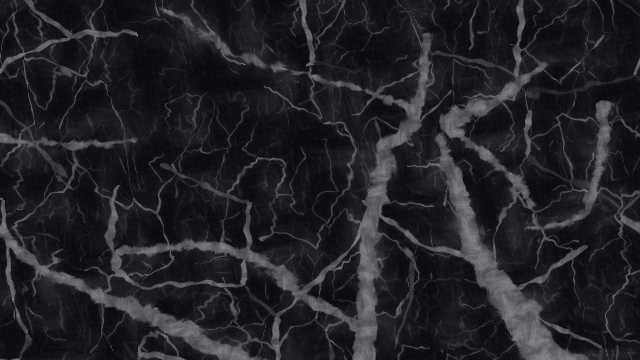
This texture is drawn by a WebGL 1 fragment shader. Its source:

```glsl
precision highp float;
uniform vec2 u_resolution;

const vec3 STONE = vec3(0.07, 0.06, 0.08);
const vec3 CALCITE = vec3(0.47, 0.47, 0.49);
const vec2 BRANCH_SCALE = vec2(3.1, 3.6);
const vec2 FINE_SCALE = vec2(7.5, 5.5);
const vec2 HAIR_SCALE = vec2(16.0, 10.0);
const vec2 DUST_SCALE = vec2(29.0, 19.0);
const float BRANCH_WIDTH = 0.0075;
const float FINE_WIDTH = 0.0032;
const float HAIR_WIDTH = 0.0019;
const float HALO_REACH = 0.008;
const float HALO_LEVEL = 0.16;
const float TRUNK_SOFTNESS = 0.005;
const mat2 TURN = mat2(0.8, 0.6, -0.6, 0.8);

vec2 hash2(vec2 p) {
  vec2 k = vec2(dot(p, vec2(127.1, 311.7)), dot(p, vec2(269.5, 183.3)));
  return fract(sin(k) * 43758.545);
}

// Layered sines: a cloudy value around 0.5
float cloud(vec2 p) {
  float sum = 0.0, amp = 0.5;
  for (int i = 0; i < 5; i++) {
    p = TURN * p * 1.7 + 1.3;
    p += 0.7 * sin(p.yx);
    sum += amp * sin(p.x) * cos(p.y);
    amp *= 0.62;
  }
  return clamp(0.5 + 0.8 * sum, 0.0, 1.0);
}

// Layered sines: a crinkled displacement
vec2 crinkle(vec2 p, float freq, float amp) {
  vec2 shift = vec2(0.0);
  for (int i = 0; i < 5; i++) {
    p = TURN * p + 0.37;
    shift += amp * sin(freq * (p.yx + 1.5 * shift) + vec2(1.7, 4.1));
    freq *= 1.9;
    amp *= 0.55;
  }
  return shift;
}

// Cellular noise: distance to the nearest cell border and its random rank
vec2 cellBorder(vec2 p, vec2 scale) {
  vec2 q = p * scale + scale.yx;
  vec2 cell = floor(q), f = q - cell;
  vec2 near1 = vec2(8.0), near2 = vec2(8.0), id1 = cell, id2 = cell;
  for (int j = -1; j <= 1; j++) {
    for (int i = -1; i <= 1; i++) {
      vec2 o = vec2(float(i), float(j));
      vec2 r = o + hash2(cell + o) - f;
      float d = dot(r, r);
      if (d < dot(near1, near1)) {
        near2 = near1; id2 = id1;
        near1 = r; id1 = cell + o;
      } else if (d < dot(near2, near2)) {
        near2 = r; id2 = cell + o;
      }
    }
  }
  vec2 n = normalize(near2 - near1);
  float d = dot(0.5 * (near1 + near2), n) / length(n * scale);
  return vec2(d, hash2(id1 + id2 + 0.5).x);
}

// Broken network of cracks; keep is the share of borders shown
float cracks(vec2 p, vec2 scale, float width, float keep) {
  vec2 border = cellBorder(p, scale);
  float strength = smoothstep(1.0 - keep, 1.25 - keep, border.y);
  float w = width * (0.3 + 0.7 * border.y) * (0.4 + 1.3 * cloud(p * 20.0));
  float soft = 0.0013 + 0.5 / u_resolution.y;
  float line = 1.0 - smoothstep(w - soft, w + soft, border.x);
  return strength * max(line, HALO_LEVEL * exp(-border.x / HALO_REACH));
}

// Signed distance to a bent vein whose half width tapers from w.x to w.y
float vein(vec2 p, vec2 a, vec2 b, float bend, vec2 w) {
  vec2 ab = b - a, pa = p - a;
  float h = clamp(dot(pa, ab) / dot(ab, ab), 0.0, 1.0);
  vec2 side = normalize(vec2(-ab.y, ab.x)) * bend * 4.0 * h * (1.0 - h);
  return length(pa - ab * h - side) - mix(w.x, w.y, h);
}

// Main veins
float trunks(vec2 p) {
  float d = vein(p, vec2(-0.02, 0.37), vec2(0.75, -0.02), -0.03, vec2(0.010, 0.024));
  d = min(d, vein(p, vec2(0.33, 0.31), vec2(0.99, 0.09), 0.075, vec2(0.014, 0.016)));
  d = min(d, vein(p, vec2(0.99, -0.03), vec2(1.06, 0.60), -0.015, vec2(0.036, 0.018)));
  d = min(d, vein(p, vec2(1.06, 0.60), vec2(1.20, 0.90), -0.03, vec2(0.015, 0.014)));
  d = min(d, vein(p, vec2(1.60, -0.03), vec2(1.21, 0.64), 0.07, vec2(0.052, 0.016)));
  d = min(d, vein(p, vec2(1.53, 0.83), vec2(1.24, 0.68), 0.01, vec2(0.007, 0.024)));
  d = min(d, vein(p, vec2(0.45, 0.97), vec2(1.13, 0.69), -0.02, vec2(0.005, 0.007)));
  d = min(d, vein(p, vec2(1.68, 0.69), vec2(1.45, 0.35), 0.11, vec2(0.020, 0.006)));
  d = min(d, vein(p, vec2(-0.02, 0.61), vec2(0.36, 0.61), -0.01, vec2(0.011, 0.003)));
  return min(d, vein(p, vec2(1.25, 0.66), vec2(1.46, 0.42), 0.02, vec2(0.014, 0.005)));
}

void main() {
  vec2 p = gl_FragCoord.xy / u_resolution.y;
  float mottle = cloud(p * 12.0), grain = cloud(p * 150.0);

  // Dark ground
  float tone = -0.04 + 0.16 * mottle * mottle + 0.06 * (grain - 0.5);

  // Crack networks, from coarse to faint
  vec2 bent = p + crinkle(p, 8.0, 0.022);
  vec2 frayed = p + crinkle(p + 3.1, 15.0, 0.020);
  float patches = smoothstep(0.2, 0.6, cloud(p * 7.0 + 5.0));
  float veins = 0.72 * cracks(bent, BRANCH_SCALE, BRANCH_WIDTH, 0.6);
  veins = max(veins, 0.62 * cracks(frayed, FINE_SCALE, FINE_WIDTH, 0.65));
  veins = max(veins, 0.52 * patches * cracks(frayed, HAIR_SCALE, HAIR_WIDTH, 0.65));
  veins = max(veins, 0.28 * mottle * cracks(frayed, DUST_SCALE, HAIR_WIDTH, 0.6));
  tone += veins * (0.7 + 0.6 * cloud(p * 40.0));

  // Thick veins with ragged rims, clouded bodies and smoky halos
  float d = trunks(p + 0.7 * crinkle(p, 10.0, 0.020));
  d += 0.016 * (cloud(p * 30.0) - 0.5);
  float body = 1.0 - smoothstep(-TRUNK_SOFTNESS, TRUNK_SOFTNESS, d);
  float bodyTone = 0.5 + 0.45 * cloud(p * 35.0 + 2.0) + 0.12 * (grain - 0.5);
  bodyTone += 0.15 * smoothstep(0.0, 0.03, -d);
  tone += 0.2 * mottle * exp(-max(d, 0.0) / 0.03);
  tone = mix(tone, bodyTone, body);

  gl_FragColor = vec4(mix(STONE, CALCITE, min(tone, 1.1)), 1.0);
}
```
